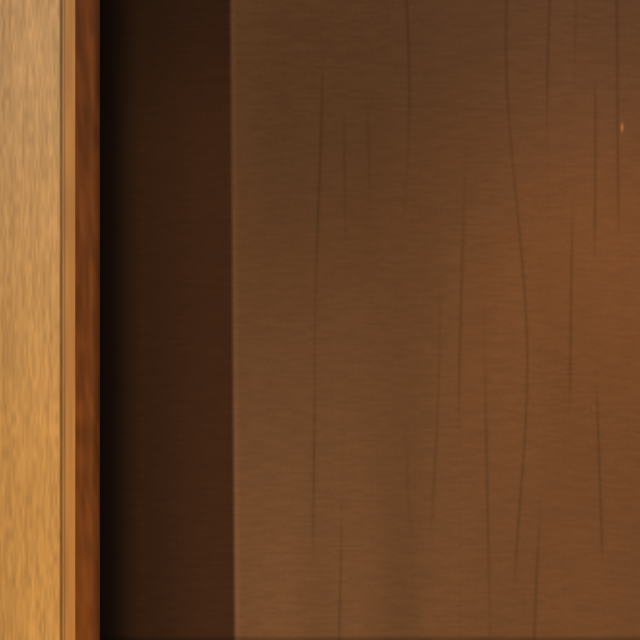
This texture is drawn by a WebGL 1 fragment shader. Its source:

```glsl
precision highp float;
// Wooden door frame at the left, a deep shadow beside it, and a broad brown
// veneer panel. Vertical bands are blended by smoothsteps; stretched value
// noise gives the grain, the fine cross weave and the drifting dark veins.
uniform vec2 u_resolution;

float hash(vec2 p) {
  p = fract(p * vec2(0.1031, 0.1137));
  p += dot(p, p.yx + 33.33);
  return fract((p.x + p.y) * p.x * 7.31);
}

float noise(vec2 p) {
  vec2 i = floor(p), f = fract(p);
  f = f * f * (3.0 - 2.0 * f);
  return mix(mix(hash(i), hash(i + vec2(1.0, 0.0)), f.x),
             mix(hash(i + vec2(0.0, 1.0)), hash(i + 1.0), f.x), f.y);
}

float edge(float at, float x, float soft) {
  float w = max(soft, 0.7 / u_resolution.x);
  return smoothstep(at - w, at + w, x);
}

vec3 frameWood(vec2 uv) {
  // Pale face, warmer toward the bottom, with short vertical pores
  vec3 face = mix(vec3(0.75, 0.525, 0.265), vec3(0.72, 0.545, 0.355), smoothstep(0.1, 1.0, uv.y));
  float grain = noise(uv * vec2(190.0, 9.0) + 3.0) - 0.5;
  float pores = noise(uv * vec2(330.0, 55.0) + 17.0) - 0.5;
  face *= 1.0 + 0.09 * grain + 0.12 * pores;
  face *= 0.97 + 0.05 * smoothstep(0.0, 0.05, uv.x);

  // Groove and narrow moulding
  vec3 strip = mix(vec3(0.72, 0.47, 0.22), vec3(0.67, 0.46, 0.26), uv.y);
  strip *= 1.0 + 0.10 * grain;
  vec3 col = mix(face, strip, edge(0.097, uv.x, 0.001));
  col *= 1.0 - 0.42 * exp(-pow((uv.x - 0.0955) / 0.0022, 2.0));
  col *= 1.0 - 0.15 * exp(-pow((uv.x - 0.101) / 0.0015, 2.0));

  // Reddish side turned away from the light
  vec3 side = mix(vec3(0.47, 0.245, 0.095), vec3(0.40, 0.215, 0.105), uv.y);
  float figure = noise(vec2(uv.x * 150.0 + uv.y * 12.0, uv.y * 28.0));
  side *= 0.86 + 0.20 * figure + 0.12 * grain;
  side *= 1.0 - 0.28 * smoothstep(0.142, 0.156, uv.x);
  return mix(col, side, edge(0.1175, uv.x, 0.0015));
}

vec3 shadowBand(vec2 uv) {
  vec3 col = mix(vec3(0.065, 0.035, 0.018), vec3(0.195, 0.115, 0.06), smoothstep(0.156, 0.225, uv.x));
  vec3 warm = mix(vec3(0.26, 0.15, 0.085), vec3(0.235, 0.135, 0.075), uv.y);
  col = mix(col, warm, smoothstep(0.20, 0.34, uv.x));
  return col * (1.0 - 0.18 * smoothstep(0.75, 1.0, uv.y));
}

vec3 panel(vec2 uv) {
  vec3 left = mix(vec3(0.445, 0.29, 0.17), vec3(0.335, 0.215, 0.125), smoothstep(0.05, 0.95, uv.y));
  vec3 right = mix(vec3(0.435, 0.275, 0.155), vec3(0.37, 0.24, 0.15), smoothstep(0.55, 1.0, uv.y));
  vec3 col = mix(left, right, smoothstep(0.40, 0.95, uv.x));
  // Reddish glow on the right, soft vertical shade right of centre
  vec2 g = (uv - vec2(1.0, 0.58)) / vec2(0.25, 0.30);
  col += vec3(0.045, 0.018, 0.006) * exp(-dot(g, g));
  col *= 1.0 - 0.05 * exp(-pow((uv.x - 0.63) / 0.06, 2.0));
  col *= 0.97 + 0.06 * noise(uv * vec2(16.0, 2.5) + 8.0);

  // Thin veins that bow and fade in and out along their length
  float veins = 0.0;
  for (int i = 0; i < 12; i++) {
    float k = float(i);
    float x = 0.49 + 0.044 * k + 0.02 * hash(vec2(k, 5.0));
    x += 0.035 * (noise(vec2(k * 7.3, uv.y * 2.2)) - 0.5) + 0.03 * (uv.y - 0.5) * sin(k * 1.7);
    float fade = smoothstep(0.40, 0.75, noise(vec2(k * 3.1 + 20.0, uv.y * 4.0)));
    veins += fade * exp(-pow((uv.x - x) / 0.0028, 2.0));
  }
  return col * (1.0 - 0.11 * min(veins, 1.0));
}

void main() {
  vec2 uv = gl_FragCoord.xy / u_resolution;

  // Panel and its shadow meet at a slightly leaning edge with a faint rim
  float seam = 0.3665 - 0.007 * uv.y;
  vec3 col = mix(shadowBand(uv), panel(uv), edge(seam, uv.x, 0.004));
  col *= 1.0 + 0.07 * exp(-pow((uv.x - seam - 0.005) / 0.004, 2.0));

  // Fine horizontal weave over the veneer
  float weave = noise(vec2(uv.x * 45.0, uv.y * 240.0 + 2.0 * noise(uv * 9.0))) - 0.5;
  float fleck = noise(uv * vec2(210.0, 260.0)) - 0.5;
  col *= 1.0 + 0.055 * weave + 0.035 * fleck;

  // Small glint near the upper right
  vec2 glint = (uv - vec2(0.972, 0.801)) / vec2(0.0025, 0.007);
  col += vec3(0.22, 0.15, 0.09) * exp(-dot(glint, glint));
  col *= 1.0 - 0.20 * (1.0 - smoothstep(0.0, 0.009, uv.y));

  col = mix(frameWood(uv), col, edge(0.156, uv.x, 0.001));
  gl_FragColor = vec4(clamp(col, 0.0, 1.0), 1.0);
}
```
